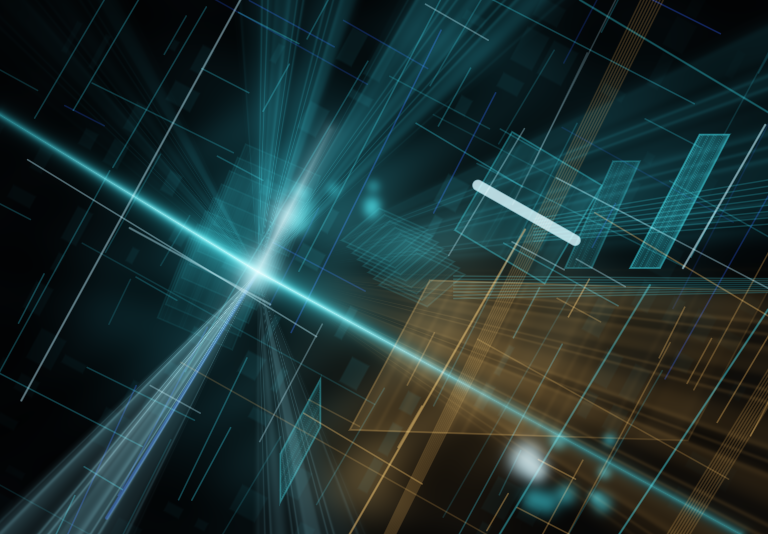
This background is drawn by a Shadertoy shader. Its source:

```glsl
// Dark space of crossing light beams, glass panels and bokeh around a bright hub.
// Glows, fans of layered sines, hashed lines and panels add up under a tone curve.

const vec2 HUB = vec2(.483, .491);
const vec2 RISE = vec2(.47, .883);
const vec2 FALL = vec2(.88, -.475);
const vec3 BASE = vec3(.008, .013, .018);
const vec3 TEAL = vec3(.08, .36, .41);
const vec3 CYAN = vec3(.16, .78, .86);
const vec3 ICE = vec3(.68, .92, 1);
const vec3 BLUE = vec3(.07, .16, .5);
const vec3 GOLD = vec3(.62, .44, .2);
const float EXPOSURE = 1.15;
const float THIN = .0016;
const float LINES = 100.;

float hash(float n) { return fract(sin(n * 127.1) * 43758.5); }
vec2 hash2(float n) { return vec2(hash(n), hash(n + 57.3)); }

float glow(vec2 p, float x, float y, float r) {
  vec2 d = (p - vec2(x, y)) / r;
  return exp(-dot(d, d));
}

// Distance to the segment from s.xy to s.zw
float segment(vec2 p, vec4 s) {
  vec2 d = s.zw - s.xy, q = p - s.xy;
  return length(q - d * clamp(dot(q, d) / dot(d, d), 0., 1.));
}

// Smooth line of half width w
float beam(vec2 p, vec4 s, float w) {
  float px = 1. / iResolution.y;
  float edge = smoothstep(max(w - px, 0.), w + px, segment(p, s));
  return min(1., 2. * w / px) * (1. - edge);
}

float streaks(float x) {
  float fine = .5 + .5 * sin(x * 137. + 3. * sin(x * 53.));
  return .47 + .23 * sin(x * 41. + 2. * sin(x * 17.)) + .5 * fine * fine * fine;
}

// Wedge of rays leaving the hub
float fan(vec2 q, float dir, float spread) {
  vec2 d = vec2(cos(dir), sin(dir));
  float a = atan(q.y * d.x - q.x * d.y, dot(q, d));
  return (1. - smoothstep(spread * .65, spread, abs(a))) * streaks(a + dir) * smoothstep(0., .1, length(q));
}

// Glass parallelogram with sides s.xy and s.zw: streaked fill plus outline
float panel(vec2 p, vec2 corner, vec4 s, float fill, float rim) {
  vec2 q = p - corner;
  float area = s.x * s.w - s.y * s.z, px = 1. / iResolution.y;
  vec2 uv = vec2(q.x * s.w - q.y * s.z, s.x * q.y - s.y * q.x) / area;
  vec2 m = min(uv, 1. - uv) * abs(area) / vec2(length(s.zw), length(s.xy));
  float d = min(m.x, m.y);
  fill *= smoothstep(-px, px, d) * (.4 + .6 * streaks(uv.x * .5 + .2));
  return fill + rim * (1. - smoothstep(0., 1.6 * px, abs(d)));
}

vec3 ambient(vec2 p) {
  float cool = .55 * glow(p, .53, .64, .2) + .35 * glow(p, .72, .6, .2)
    + .32 * glow(p, .3, .41, .15) + .28 * glow(p, 1.1, .62, .24)
    + .3 * glow(p, .86, .93, .13) + .25 * glow(p, .52, .2, .18);
  float warm = .28 * glow(p, .86, .3, .24) + .45 * glow(p, .69, .13, .09);
  float smoke = sin(p.x * 19. + 2. * sin(p.y * 13.)) * sin(p.y * 23. - p.x * 9.);
  return (BASE + TEAL * cool + GOLD * warm) * (.9 + .3 * smoke);
}

vec3 fans(vec2 q) {
  float r = length(q), far = smoothstep(.1, .4, r);
  float cool = .9 * fan(q, 1.43, .24) * exp(-r * 1.2) + .55 * fan(q, .9, .2)
    + .45 * fan(q, 2.25, .25) * exp(-r * 3.) + .4 * far * fan(q, .26, .22);
  float pale = .5 * fan(q, -2.2, .2) * exp(-r * .9) + .15 * fan(q, -1.38, .22);
  return TEAL * (cool + pale) + ICE * pale + GOLD * far * .28 * fan(q, -.32, .35);
}

// Thin lines in two main directions, warm in the lower right
vec3 scatteredLines(vec2 p) {
  vec3 c = vec3(0);
  for (float n = 1.; n <= LINES; n++) {
    float kind = hash(n + 2.9);
    vec2 mid = hash2(n) * vec2(1.5, 1.05);
    vec2 dir = (hash(n + 9.7) < .62 ? RISE : FALL) + (hash2(n + 3.3) - .5) * .1;
    dir *= mix(.04, .34, pow(hash(n + 5.1), 2.));
    vec3 tint = kind < .6 ? TEAL : kind < .82 ? BLUE : ICE * .6;
    if (mid.x > .62 && mid.y < .47 && kind > .2) tint = GOLD;
    c += tint * beam(p, vec4(mid - dir, mid + dir), .0009) * mix(.25, .8, hash(n + 4.4));
  }
  return c;
}

// Glass tiles on a grid along the lines
float tiles(vec2 p) {
  vec2 g = vec2(dot(p, FALL), dot(p, RISE)) * vec2(17, 13);
  float n = dot(floor(g), vec2(7.13, 31.7));
  vec2 e = abs(fract(g) - .5) - .08 - .38 * hash2(n);
  return step(.72, hash(n + 2.)) * (1. - smoothstep(-.04, .04, max(e.x, e.y)));
}

// Aimed beams, bundles, panels and bokeh
vec3 structure(vec2 p) {
  float d = min(segment(p, vec4(0, .785, HUB)), segment(p, vec4(HUB, 1.386, 0)));
  float shaft = min(segment(p, vec4(.618, .757, HUB)), segment(p, vec4(HUB, .187, .12)));
  float near = glow(p, HUB.x, HUB.y, .32);
  float cool = exp(-d * 150.) * (.65 + near) + exp(-d * 38.) * .5 * near;
  float white = exp(-d * 400.) * near + exp(-shaft * 85.) * (.2 + .9 * glow(p, .52, .56, .14));
  white += .8 * glow(p, HUB.x, HUB.y, .035) + .5 * glow(p, .534, .597, .03);
  white += .55 * beam(p, vec4(.45, 1, .04, .25), THIN) + .5 * beam(p, vec4(.243, .573, .506, .43), THIN);
  white += .8 * beam(p, vec4(1.433, .766, 1.279, .498), THIN) + 1.5 * beam(p, vec4(.895, .653, 1.077, .55), .01);
  white += 1.3 * glow(p, .985, .14, .028) + .8 * glow(p, 1.005, .118, .02);
  cool += .6 * beam(p, vec4(1.438, .42, 1.16, 0), THIN) + .5 * beam(p, vec4(1.217, .466, .936, 0), THIN);
  cool += .4 * beam(p, vec4(1.086, 1, 1.438, .79), THIN) + .8 * glow(p, .697, .616, .016);
  cool += panel(p, vec2(1.18, .498), vec4(.056, 0, .13, .25), .4, .6);
  cool += panel(p, vec2(1.058, .498), vec4(.05, 0, .09, .2), .2, .3);
  cool += panel(p, vec2(.959, .753), vec4(.168, -.1, -.107, -.184), .13, .4);
  cool += panel(p, vec2(.525, .06), vec4(0, .09, .075, .14), .2, .4);
  float warm = beam(p, vec4(.983, .57, .655, 0), THIN);
  warm += panel(p, vec2(.805, .475), vec4(.633, -.02, -.15, -.28), .26, .45) * (1. - .65 * smoothstep(.8, 1.4, p.x));
  for (float i = 0.; i < 8.; i++) {
    float k = i * .006, r = .012 + .016 * hash(i + 4.);
    vec2 h = hash2(i + 21.) - .5;
    cool += .25 * beam(p, vec4(.85, .483 - k, 1.45, .478 - k * .6), .0008);
    cool += .25 * beam(p, vec4(1, .59 - k, 1.45, .665 - k * 2.), .0008);
    warm += .3 * beam(p, vec4(1.2 + k, 1, .72 + k * .5, 0), .001);
    warm += .3 * beam(p, vec4(1.44 + k, .31, 1.25 + k, 0), .001);
    cool += .55 * glow(p, 1.08 + h.x * .26, .12 + h.y * .13, r);
    cool += .4 * glow(p, .63 + h.y * .16, .62 + h.x * .13, r);
    cool += .05 * panel(p, vec2(.46, .73) - i * vec2(.015, .025), vec4(.14, -.06, -.06, -.15), 1., 1.4);
    cool += .05 * panel(p, vec2(.64, .55) + i * vec2(.01, -.012), vec4(.09, -.04, .07, .06), 1., 2.5);
  }
  return CYAN * cool + ICE * white + GOLD * warm + BLUE * beam(p, vec4(HUB, .2, .03), .003);
}

void mainImage(out vec4 fragColor, in vec2 fragCoord) {
  vec2 p = fragCoord / iResolution.y;
  vec3 light = ambient(p) + fans(p - HUB) + scatteredLines(p) + structure(p);
  light += TEAL * tiles(p) * .22 * glow(p, .65, .52, .55);
  fragColor = vec4(1. - exp(-light * EXPOSURE), 1);
}
```
